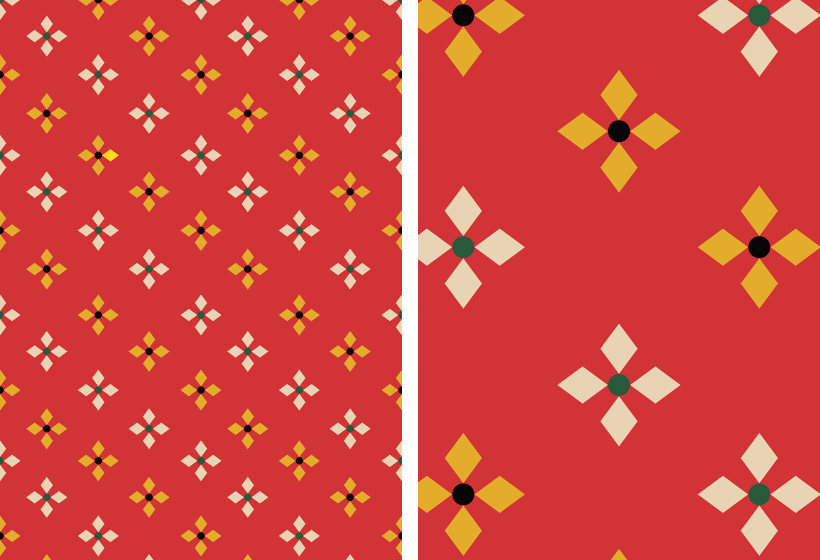
Left, the full canvas; right, a detail of the centre.
Give the GLSL for this pattern, as a Shadertoy shader.

```glsl
// Staggered four-petal flowers in cream and gold on a red ground.

// Signed distance to four diamond petals around the origin
float petals(vec2 p) {
    p = abs(p);
    p = vec2(max(p.x, p.y), min(p.x, p.y));
    vec2 halfSize = vec2(11.5, 8.5);
    vec2 q = abs(p - vec2(16.6, 0.0)) / halfSize;
    return (q.x + q.y - 1.0) * halfSize.x * halfSize.y / length(halfSize);
}

// Uneven spacing: each group of four columns or rows shares its offsets
vec2 flowerCenter(int column, int row) {
    float x = 275.0 * float(column / 4) + vec4(0.0, 64.0, 134.5, 204.0)[column & 3];
    float y = vec4(-0.5, 213.0, 432.0, 632.0)[row / 4] + vec4(0.0, 50.0, 103.0, 156.0)[row & 3];
    return vec2(x, y);
}

void mainImage(out vec4 fragColor, in vec2 fragCoord) {
    // Canvas is 550 by 768 units, measured from the top left
    vec2 uv = fragCoord / iResolution.xy;
    vec2 position = vec2(uv.x, 1.0 - uv.y) * vec2(550.0, 768.0);
    float blur = 0.5 * 768.0 / iResolution.y;

    vec3 color = vec3(0.82, 0.20, 0.21);

    for (int row = 0; row < 16; row++) {
        // Odd rows use the odd columns
        for (int column = row & 1; column < 9; column += 2) {
            vec2 p = position - flowerCenter(column, row);

            // Colours alternate along the diagonals
            bool cream = ((column - row) & 3) == 0;
            vec3 petalColor = cream ? vec3(0.91, 0.83, 0.70) : vec3(0.89, 0.68, 0.17);
            vec3 heartColor = cream ? vec3(0.16, 0.35, 0.23) : vec3(0.03, 0.02, 0.03);

            // A single petal is brighter than the rest
            if (row == 4 && column == 2 && p.x > abs(p.y)) petalColor = vec3(1.0, 0.86, 0.10);

            color = mix(color, petalColor, 1.0 - smoothstep(-blur, blur, petals(p)));
            color = mix(color, heartColor, 1.0 - smoothstep(-blur, blur, length(p) - 5.0));
        }
    }

    fragColor = vec4(color, 1.0);
}
```
